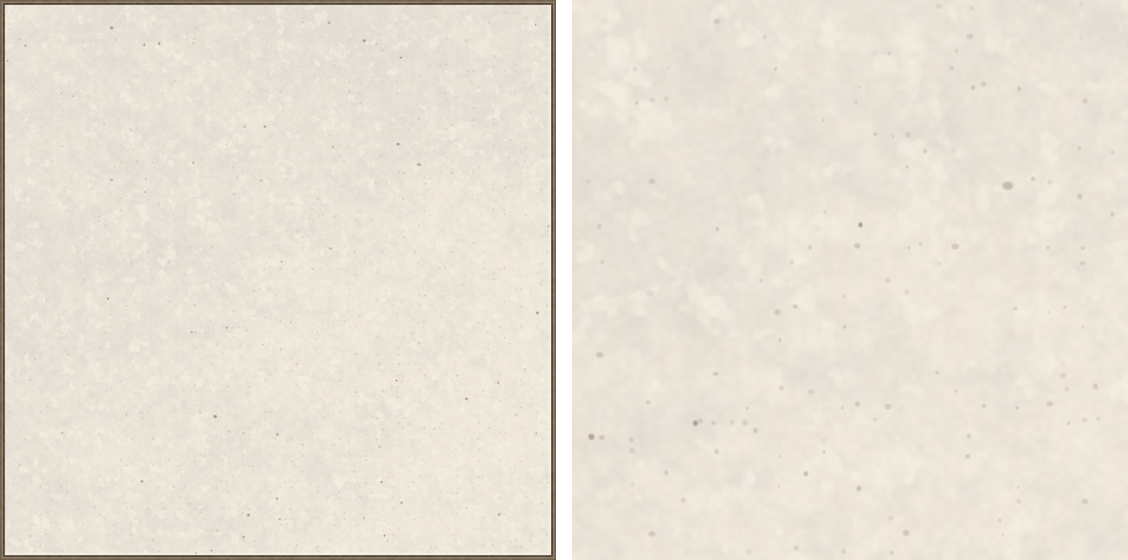
Left: the whole. Right: its middle third, enlarged.
A WebGL 2 fragment shader for this texture:

```glsl
#version 300 es
precision highp float;

uniform vec2 u_resolution;
out vec4 fragColor;

float hash(vec2 p) {
  return fract(sin(dot(p, vec2(127.1, 311.7))) * 43758.5453);
}

float valueNoise(vec2 p) {
  vec2 cell = floor(p);
  vec2 f = fract(p);
  f = f * f * (3.0 - 2.0 * f);
  float low = mix(hash(cell), hash(cell + vec2(1.0, 0.0)), f.x);
  float high = mix(hash(cell + vec2(0.0, 1.0)), hash(cell + vec2(1.0)), f.x);
  return mix(low, high, f.y);
}

float fbm(vec2 p, int octaves) {
  float sum = 0.0, weight = 0.5, total = 0.0;
  for (int i = 0; i < octaves; i++) {
    sum += weight * valueNoise(p);
    total += weight;
    weight *= 0.6;
    p = mat2(0.8, 0.6, -0.6, 0.8) * p * 2.03 + 17.3;
  }
  return sum / total;
}

// One small irregular pit in a random share of the grid cells
float specks(vec2 p, float cells, float share, float radius, float pixel) {
  vec2 q = p * cells;
  vec2 id = floor(q);
  vec2 centre = 0.3 + 0.4 * vec2(hash(id + 3.7), hash(id + 9.1));
  vec2 offset = (fract(q) - centre) / cells;
  offset.x *= mix(0.75, 1.3, hash(id + 21.4));
  float size = radius * mix(0.5, 1.0, hash(id + 5.3));
  float soft = max(pixel, 0.4 * radius);
  float mask = 1.0 - smoothstep(size - soft, size + soft, length(offset));
  return mask * step(hash(id + 13.9), share) * mix(0.35, 1.0, hash(id + 31.2));
}

vec3 stoneColor(vec2 p, float pixel) {
  const vec3 greyBeige = vec3(0.895, 0.867, 0.828);
  const vec3 cream = vec3(0.938, 0.908, 0.855);
  const vec3 paleFleck = vec3(0.958, 0.938, 0.885);
  const vec3 pitBrown = vec3(0.50, 0.45, 0.38);

  // Broad warm areas, strongest at the lower right and left edge
  float lowerRight = smoothstep(0.55, 1.6, p.x + 1.0 - p.y);
  float leftEdge = 1.0 - smoothstep(0.0, 0.22, p.x);
  float warmth = 0.55 * lowerRight + 0.22 * leftEdge;
  warmth += 0.9 * (fbm(p * 5.0 + 4.0, 3) - 0.5);

  // Clouded mottling at two sizes
  float clouds = fbm(p * 34.0, 4) - 0.5;
  float mottle = fbm(p * 95.0 + 40.0, 3) - 0.5;
  float blend = 0.25 + warmth + 1.1 * clouds + 0.8 * mottle;
  vec3 color = mix(greyBeige, cream, clamp(blend, 0.0, 1.0));

  // Pale flecks and fine grain
  float fleck = smoothstep(0.60, 0.76, fbm(p * 62.0 + 80.0, 3));
  color = mix(color, paleFleck, 0.6 * fleck);
  float grain = valueNoise(p * 260.0) - 0.5;
  float tint = valueNoise(p * 120.0 + 55.0) - 0.5;
  color += 0.020 * grain + 0.012 * mottle;
  color += tint * vec3(0.004, 0.0, -0.012);

  // Sparse dark pits and faint dust
  float pits = specks(p, 33.0, 0.055, 0.0026, pixel);
  float dust = specks(p + 0.37, 105.0, 0.05 + 0.10 * lowerRight, 0.0018, pixel);
  color = mix(color, pitBrown, 0.75 * pits);
  return mix(color, pitBrown, 0.26 * dust);
}

// Three-tone groove running along the joint
vec3 groutColor(vec2 p, float depth, float pixel) {
  const vec3 midBrown = vec3(0.45, 0.39, 0.31);
  const vec3 lightBrown = vec3(0.55, 0.50, 0.42);
  const vec3 darkBrown = vec3(0.32, 0.26, 0.19);
  float soft = max(pixel * 55.0, 0.08);
  vec3 color = mix(midBrown, lightBrown, smoothstep(0.33 - soft, 0.33 + soft, depth));
  color = mix(color, darkBrown, smoothstep(0.66 - soft, 0.66 + soft, depth));
  return color + 0.05 * (valueNoise(p * 150.0) - 0.5);
}

void main() {
  float pixel = 1.0 / u_resolution.y;
  vec2 p = gl_FragCoord.xy * pixel;
  vec2 extent = u_resolution * pixel;
  const float jointWidth = 0.0085;

  vec2 toSides = min(p, extent - p);
  float edge = min(toSides.x, toSides.y);
  vec3 color = stoneColor(p, pixel);

  // Lit bevel along the lower and right rims
  float rim = min(p.y, extent.x - p.x) - jointWidth;
  float bevel = 1.0 - smoothstep(0.001, 0.007, rim);
  color = mix(color, vec3(0.975, 0.96, 0.93), 0.65 * bevel);

  vec3 grout = groutColor(p, edge / jointWidth, pixel);
  float inside = smoothstep(-0.6 * pixel, 0.6 * pixel, edge - jointWidth);
  fragColor = vec4(clamp(mix(grout, color, inside), 0.0, 1.0), 1.0);
}
```
